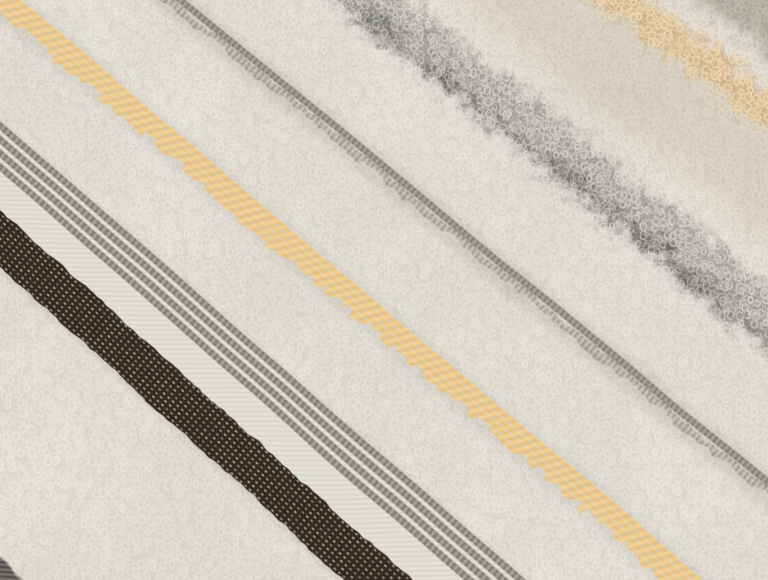
Write a Shadertoy shader that draws this texture.

```glsl
const vec3 CREAM = vec3(0.905, 0.885, 0.845);
const vec3 SILVER = vec3(0.61, 0.59, 0.56);
const vec3 GOLD = vec3(0.95, 0.80, 0.53);
const vec3 UMBER = vec3(0.20, 0.165, 0.135);

vec2 hash2(vec2 p) {
    vec3 q = fract(p.xyx * vec3(0.1031, 0.1030, 0.0973));
    q += dot(q, q.yzx + 33.33);
    return fract((q.xx + q.yz) * q.zy);
}

float noise(vec2 p) {
    vec2 i = floor(p), f = fract(p);
    f = f * f * (3.0 - 2.0 * f);
    return mix(mix(hash2(i).x, hash2(i + vec2(1, 0)).x, f.x),
               mix(hash2(i + vec2(0, 1)).x, hash2(i + vec2(1, 1)).x, f.x), f.y);
}

// Randomly placed yarn rings: 1 on a strand, 0 in the gaps
float loops(vec2 p) {
    float pile = 0.0;
    vec2 cell = floor(p);
    for (int j = -1; j <= 1; j++)
    for (int i = -1; i <= 1; i++) {
        vec2 c = cell + vec2(i, j), h = hash2(c);
        vec2 d = p - c - h;
        d.x *= 0.8 + 0.6 * h.y;
        float ring = abs(length(d) - 0.35 - 0.2 * h.x);
        pile = max(pile, (1.0 - smoothstep(0.04, 0.25, ring)) * (0.6 + 0.4 * h.y));
    }
    return pile;
}

float band(float x, float lo, float hi, float soft) {
    return smoothstep(lo - soft, lo + soft, x) * (1.0 - smoothstep(hi - soft, hi + soft, x));
}

void mainImage(out vec4 fragColor, in vec2 fragCoord) {
    vec2 p = fragCoord / iResolution.y;
    float aa = 1.0 / iResolution.y;

    // Gently fanning stripe coordinates: across (a) and along (s)
    float a = (1.0 - p.y - 0.852 * p.x) / (1.0 + 0.1154 * p.x);
    a += 0.005 * (noise(p * 7.0) - 0.5);
    float s = 0.76 * p.x + 0.65 * (1.0 - p.y);

    // Terry pile
    float pile = 0.6 * loops(p * 72.0) + 0.4 * loops(p * 105.0 + 40.0);
    float broad = noise(p * 6.0) * 0.5 + noise(p * 17.0) * 0.3 + noise(p * 45.0) * 0.2;
    float fray = (noise(p * 75.0) - 0.5) * 0.022 + (noise(p * 28.0) - 0.5) * 0.012;
    float shade = 0.94 + 0.075 * pile + 0.05 * (broad - 0.5);
    vec3 col = CREAM * shade;

    // Soft dyed pile towards the upper right
    float grain = fray * 1.4;
    col *= mix(vec3(1), vec3(0.96, 0.95, 0.93), band(a, -0.80, -0.62, 0.05));
    float greyPile = band(a + grain, -0.555, -0.455, 0.026);
    col = mix(col, vec3(0.73, 0.72, 0.71) * (0.79 + 0.36 * pile), greyPile * 0.85);
    float furrow = exp(-pow((a + grain + 0.476) / 0.016, 2.0));
    col *= 1.0 - 0.24 * furrow * (0.4 + noise(p * 22.0)) * (1.1 - 0.6 * pile);
    float goldPile = band(a + grain, -0.845, -0.780, 0.022);
    col = mix(col, vec3(0.91, 0.79, 0.61) * (0.86 + 0.22 * pile), goldPile * 0.85);
    float corner = 1.0 - smoothstep(-0.93, -0.86, a + grain);
    col = mix(col, vec3(0.73, 0.72, 0.67) * (0.9 + 0.14 * pile), corner);

    // Shadows where the pile dips to the woven stripes
    col *= 1.0 - 0.07 * band(a, -0.275, -0.215, 0.015);
    col *= 1.0 - 0.05 * band(a, -0.04, 0.035, 0.015);
    col *= 1.0 - 0.07 * band(a, 0.205, 0.47, 0.012);

    // Twin silver cords, the lower one paler and half covered
    for (int i = 0; i < 2; i++) {
        float k = float(i);
        float d = a + 0.257 - 0.0165 * k;
        float bead = 0.5 + 0.5 * cos(6.2832 * (s / 0.0095 + 0.5 * k));
        float cord = band(d + fray * 0.5 * k, -0.007, 0.007, aa * 1.5);
        vec3 yarn = mix(SILVER, vec3(0.73, 0.71, 0.68), k);
        col = mix(col, yarn * (0.86 + 0.22 * bead - 12.0 * abs(d)), cord * (0.95 - 0.15 * k));
    }

    // Gold stripe of fine strands with a frayed lower edge
    float gold = band(a, -0.031, 0.021 + fray * 0.9, aa * 1.5);
    float strand = 0.5 + 0.5 * cos(6.2832 * (a + 0.024) / 0.0145);
    float stitch = 0.5 + 0.5 * cos(6.2832 * (s / 0.017 + a / 0.03));
    vec3 goldYarn = mix(vec3(0.91, 0.83, 0.70), GOLD, smoothstep(0.1, 0.6, strand + 0.25 * stitch));
    col = mix(col, goldYarn * (0.94 + 0.07 * stitch), gold * 0.95);

    // Smooth twill ground under the cords
    float twill = 0.5 + 0.5 * cos(6.2832 * (s / 0.0125 + a / 0.014));
    col = mix(col, vec3(0.89, 0.875, 0.85) * (0.96 + 0.05 * twill), band(a, 0.208, 0.368, aa * 2.0));

    // Four beaded silver cords
    for (int i = 0; i < 4; i++) {
        float d = a - 0.2150 - 0.0235 * float(i);
        float bead = 0.5 + 0.5 * cos(6.2832 * (s / 0.0105 + 0.5 * float(i)));
        float cord = band(d, -0.0075, 0.0075, aa * 1.5);
        col = mix(col, SILVER * (0.76 + 0.36 * bead - 14.0 * abs(d)), cord * (0.85 + 0.15 * bead));
    }

    // Dark woven band with a grid of pale specks
    float dark = band(a + fray * 0.25, 0.364, 0.461, aa * 1.5);
    vec2 grid = vec2(s / 0.0105, (a - 0.364) / 0.0108);
    vec2 knot = fract(grid) - 0.5;
    float speck = 1.0 - smoothstep(0.1, 0.42, length(knot * vec2(1.0, 1.15)));
    speck *= 0.55 + 0.45 * hash2(floor(grid) + 90.0).x;
    col = mix(col, mix(UMBER, vec3(0.64, 0.59, 0.52), speck), dark);

    // Next stripe entering at the lower left
    float next = smoothstep(0.955, 0.965, a + fray * 0.4);
    col = mix(col, vec3(0.40, 0.38, 0.37) * (0.8 + 0.4 * twill), next);

    fragColor = vec4(clamp(col, 0.0, 1.0), 1.0);
}
```
